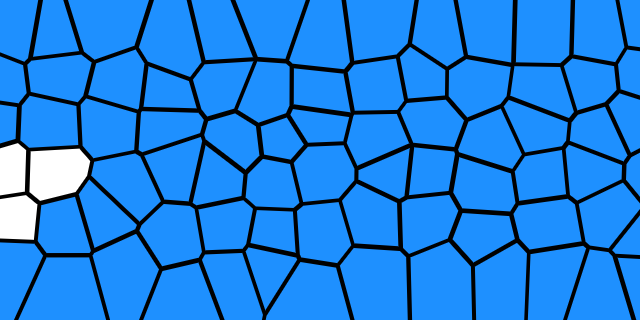
A Shadertoy shader for this pattern:

```glsl
const float ROWS = 6.0;
const float FIRST_COLUMN = -1.0;
const float LAST_COLUMN = 13.0;
const vec2 PITCH = vec2(0.1667, 0.15);     // seed spacing, in canvas heights
const vec2 GRID_ORIGIN = vec2(0.025, 0.14); // centre of the first seed
const float JITTER = 0.68;                 // scatter, in parts of the pitch
const float HALF_LINE = 0.0066;            // mean half width of the borders
const float LINE_VARIATION = 0.15;
const vec2 PALE_CENTRE = vec2(0.3, 1.6);   // group of white cells, in grid units
const float PALE_RADIUS = 0.87;
const vec3 BLUE = vec3(0.118, 0.565, 1.0);
const vec3 WHITE = vec3(1.0);
const vec3 BLACK = vec3(0.0);

float hash(vec2 p) {
    return fract(sin(dot(p, vec2(127.1, 311.7))) * 43758.5453);
}

vec2 seedPosition(vec2 id) {
    vec2 offset = vec2(hash(id + 3.7), hash(id + 41.3)) - 0.5;
    return GRID_ORIGIN + (id + offset * JITTER) * PITCH;
}

// Seeds stop short of the top and bottom, so the outer cells stretch.
vec2 nearestSeed(vec2 p) {
    vec2 nearest = vec2(0.0);
    float best = 1e5;
    for (float row = 0.0; row < ROWS; row++) {
        for (float col = FIRST_COLUMN; col <= LAST_COLUMN; col++) {
            vec2 id = vec2(col, row);
            vec2 d = seedPosition(id) - p;
            float dist = dot(d, d);
            if (dist < best) {
                best = dist;
                nearest = id;
            }
        }
    }
    return nearest;
}

// Signed distance to the border lines around a cell, negative inside a line.
float borderDistance(vec2 p, vec2 cell) {
    vec2 own = seedPosition(cell);
    float dist = 1e5;
    for (float row = 0.0; row < ROWS; row++) {
        for (float col = FIRST_COLUMN; col <= LAST_COLUMN; col++) {
            vec2 id = vec2(col, row);
            if (id == cell) continue;
            vec2 other = seedPosition(id);
            float edge = dot(0.5 * (own + other) - p, normalize(other - own));
            float variation = (2.0 * hash(id + cell) - 1.0) * LINE_VARIATION;
            dist = min(dist, edge - HALF_LINE * (1.0 + variation));
        }
    }
    return dist;
}

void mainImage(out vec4 fragColor, in vec2 fragCoord) {
    vec2 p = fragCoord / iResolution.y;
    float pixel = 1.0 / iResolution.y;

    vec2 cell = nearestSeed(p);
    bool pale = distance(cell, PALE_CENTRE) < PALE_RADIUS;
    vec3 fill = pale ? WHITE : BLUE;

    // Antialias the borders over one pixel.
    float inside = clamp(borderDistance(p, cell) / pixel + 0.5, 0.0, 1.0);
    fragColor = vec4(mix(BLACK, fill, inside), 1.0);
}
```
